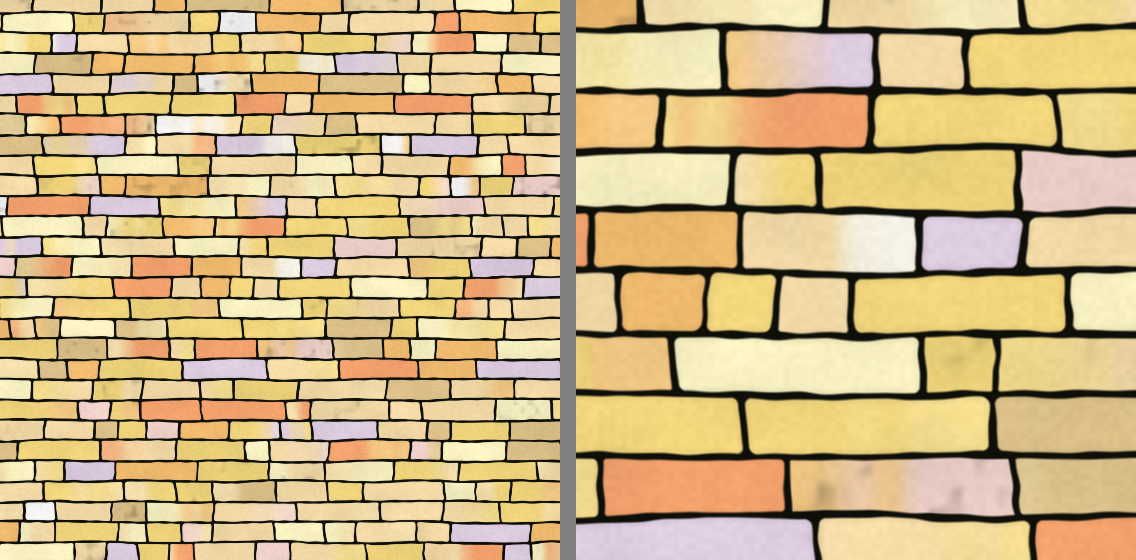
Left, the full canvas; right, a detail of the centre.
Write a three.js fragment shader that draws this texture.

```glsl
varying vec2 vUv;

#define PITCH 0.0364
#define FIRST_BED 0.0312
#define JOINT_HALF 0.0021
#define SOFTNESS 0.0010
#define BED_WOBBLE 0.0046
#define LEAN 0.26
#define CORNER 0.0050
#define SHORT_SHARE 0.36
#define BLEND_SHARE 0.45
#define GRAIN 0.035

const vec3 INK = vec3(0.06, 0.06, 0.04);
const vec3 CREAM = vec3(0.96, 0.86, 0.66);
const vec3 IVORY = vec3(0.98, 0.95, 0.76);
const vec3 YELLOW = vec3(0.95, 0.84, 0.49);
const vec3 AMBER = vec3(0.95, 0.74, 0.44);
const vec3 SALMON = vec3(0.96, 0.64, 0.43);
const vec3 TAN = vec3(0.87, 0.76, 0.54);
const vec3 LILAC = vec3(0.87, 0.80, 0.88);
const vec3 PINK = vec3(0.95, 0.83, 0.80);
const vec3 WHITE = vec3(0.97, 0.96, 0.96);

float hash(vec2 p) {
  vec3 q = fract(vec3(p.xyx) * 0.1031);
  q += dot(q, q.yzx + 33.33);
  return fract((q.x + q.y) * q.z);
}

float noise(vec2 p) {
  vec2 i = floor(p), f = fract(p);
  f = f * f * (3.0 - 2.0 * f);
  return mix(mix(hash(i), hash(i + vec2(1.0, 0.0)), f.x),
             mix(hash(i + vec2(0.0, 1.0)), hash(i + vec2(1.0, 1.0)), f.x), f.y);
}

// Height of the hand-drawn bed joint below a row
float bedHeight(float row, float x) {
  float slow = noise(vec2(x * 12.0 + 7.0, row * 5.0 + 40.0)) - 0.5;
  float fine = noise(vec2(x * 60.0 + 3.0, row * 9.0 + 90.0)) - 0.5;
  return FIRST_BED + row * PITCH + BED_WOBBLE * slow + 0.0012 * fine;
}

// Mix of short and long bricks
float brickWidth(vec2 id) {
  float size = hash(id + 11.3);
  return hash(id + 57.1) < SHORT_SHARE ? mix(0.042, 0.066, size)
                                       : mix(0.088, 0.160, size);
}

vec3 tint(float k) {
  if (k < 0.30) return CREAM;
  if (k < 0.41) return IVORY;
  if (k < 0.60) return YELLOW;
  if (k < 0.71) return AMBER;
  if (k < 0.79) return SALMON;
  if (k < 0.85) return TAN;
  if (k < 0.92) return LILAC;
  if (k < 0.97) return PINK;
  return WHITE;
}

vec3 brickColor(vec2 id, vec2 uv, float across) {
  vec3 base = tint(hash(id + 3.7));
  vec3 second = mix(tint(hash(id + 81.9)), IVORY, 0.25);

  // Watercolour bleed from one end, broken by soft upright streaks
  float streak = noise(vec2(uv.x * 48.0, id.y * 7.0 + 20.0));
  float flip = step(0.5, hash(id + 29.0));
  float side = mix(across, 1.0 - across, flip);
  float bleed = smoothstep(0.25, 0.95, side + 0.5 * (streak - 0.5));
  vec3 color = mix(base, second, bleed * step(hash(id + 19.0), BLEND_SHARE));

  // Gentle wash and paper grain
  color *= 1.0 + 0.05 * (noise(uv * 28.0 + 5.0) - 0.5);
  color += GRAIN * (noise(uv * 290.0) - 0.5);
  return color;
}

void main() {
  vec2 uv = vUv;

  // Row between two wavy bed joints
  float row = floor((uv.y - FIRST_BED) / PITCH);
  if (uv.y < bedHeight(row, uv.x)) row -= 1.0;
  else if (uv.y >= bedHeight(row + 1.0, uv.x)) row += 1.0;
  float low = bedHeight(row, uv.x);
  float high = bedHeight(row + 1.0, uv.x);

  // Walk along the row to the leaning head joints around this point
  vec2 id = vec2(0.0, row + 5.0);
  float cursor = -0.14 * hash(id + 71.0);
  float left = -0.2, right = 0.0;
  float fromMiddle = uv.y - 0.5 * (low + high);
  for (int i = 0; i < 30; i++) {
    id.x = float(i);
    float lean = LEAN * (hash(id + 43.0) - 0.5);
    float rough = 0.0018 * (noise(vec2(uv.y * 90.0, id.x * 6.0 + 2.0)) - 0.5);
    right = cursor + lean * fromMiddle + rough;
    if (uv.x < right) break;
    left = right;
    cursor += brickWidth(id);
  }

  // Distance to the brick outline with rounded corners
  vec2 gap = vec2(min(uv.x - left, right - uv.x), min(uv.y - low, high - uv.y));
  float radius = CORNER * mix(0.6, 1.4, hash(id + 97.0));
  vec2 inset = max(radius - gap, 0.0);
  float inside = min(max(gap.x, gap.y), radius) - length(inset);
  inside = min(min(gap.x, gap.y), max(inside, radius - length(inset)));

  // Uneven ink weight
  float weight = JOINT_HALF * mix(0.65, 1.3, noise(uv * 75.0 + 31.0));
  float face = smoothstep(weight - SOFTNESS, weight + SOFTNESS, inside);

  float across = clamp((uv.x - left) / (right - left), 0.0, 1.0);
  vec3 color = brickColor(id, uv, across);
  color *= mix(0.93, 1.0, smoothstep(0.0, 0.007, inside));
  gl_FragColor = vec4(mix(INK, color, face), 1.0);
}
```
